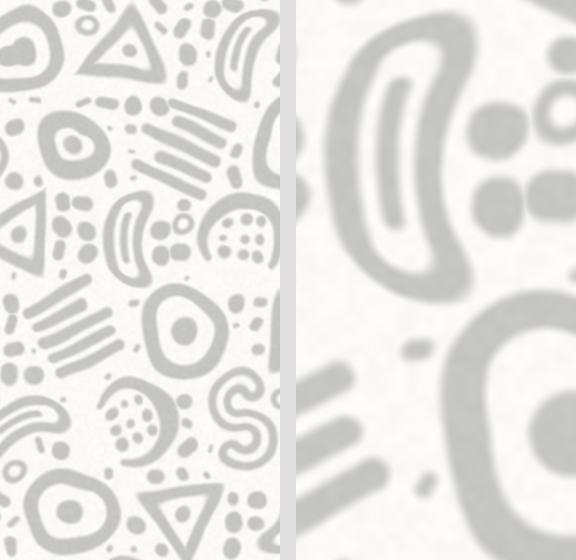
Left: the whole. Right: its middle third, enlarged.
Write a WebGL 1 fragment shader that draws this pattern.

```glsl
precision highp float;
// Hand-drawn grey doodles: wobbly rings, arcs, strokes and dots on off-white paper.
uniform vec2 u_resolution;

const vec3 PAPER = vec3(0.985, 0.98, 0.97);
const vec3 INK = vec3(0.775, 0.775, 0.765);
const vec2 MOTIF_CELL = vec2(0.40, 0.33);  // spacing, in canvas widths
const float MARK_CELL = 0.088;
const float MARK_SIZE = 0.039;
const float GAP = 0.018;                   // clear paper round a motif
const float SOFTNESS = 0.009;
const float WOBBLE = 0.022;
const float GRAIN = 0.022;
const float TAU = 6.28318;

float hash(vec2 p) {
  vec3 q = fract(p.xyx * 0.1031);
  q += dot(q, q.yzx + 33.33);
  return fract((q.x + q.y) * q.z);
}

float noise(vec2 p) {
  vec2 i = floor(p), f = fract(p);
  f = f * f * (3.0 - 2.0 * f);
  return mix(mix(hash(i), hash(i + vec2(1, 0)), f.x),
             mix(hash(i + vec2(0, 1)), hash(i + vec2(1, 1)), f.x), f.y);
}

mat2 turn(float a) {
  return mat2(cos(a), sin(a), -sin(a), cos(a));
}

// Distance to a horizontal segment centred on the origin
float segment(vec2 q, float halfLength) {
  return length(vec2(max(abs(q.x) - halfLength, 0.0), q.y));
}

// Distance to an arc centred on the upward direction
float arc(vec2 q, float radius, float halfAngle) {
  q.x = abs(q.x);
  vec2 e = vec2(sin(halfAngle), cos(halfAngle));
  return e.y * q.x > e.x * q.y ? length(q - radius * e) : abs(length(q) - radius);
}

float blob(vec2 q, float radius, float seed) {
  float a = atan(q.y, q.x + 1e-5);
  float lumps = 0.10 * sin(2.0 * a + TAU * seed) + 0.07 * sin(3.0 * a + 17.0 * seed);
  return length(q) - radius * (1.0 + lumps);
}

// Loose spots inside an open arc
float spots(vec2 q) {
  vec2 id = clamp(floor(q / 0.062 + 0.5), -1.0, 1.0);
  vec2 jitter = 0.014 * (vec2(hash(id + 5.0), hash(id + 9.0)) - 0.5);
  return length(q - id * 0.062 - jitter) - 0.010 - 0.013 * hash(id + 3.0);
}

// One large motif: x is the ink distance, y the distance to its filled outline
vec2 motif(vec2 q, float kind, float seed) {
  if (kind < 0.5) {                        // wobbly ring with a pupil or solid core
    float d = blob(q, 0.135, seed);
    float core = seed < 0.5 ? length(q) - 0.046 : d + 0.078;
    return vec2(min(abs(d) - 0.026, core), d - 0.026);
  }
  if (kind < 1.5) {                        // thick small ring
    float d = blob(q, 0.095, seed * 0.2);
    return vec2(min(abs(d) - 0.031, length(q * vec2(0.8, 1.0)) - 0.031), d - 0.031);
  }
  if (kind < 2.5) {                        // tapered open arc round loose spots
    float away = abs(atan(q.x, q.y + 1e-5)) / 2.3;
    float d = arc(q, 0.138, 2.2) - mix(0.034, 0.010, min(away, 1.0));
    return vec2(min(d, spots(q)), length(q) - 0.155);
  }
  if (kind < 3.5) {                        // rounded triangle with a dot
    float side = abs(q.x) * 0.866 + q.y * 0.5;
    float d = 0.5 * (side - q.y + sqrt((side + q.y) * (side + q.y) + 0.0008)) - 0.08;
    return vec2(min(abs(d) - 0.020, length(q) - 0.027), d - 0.020);
  }
  if (kind < 4.5) {                        // bundle of uneven strokes
    float row = clamp(floor(q.y / 0.064 + 0.5), -2.0, 2.0);
    float uneven = hash(vec2(row, seed * 91.0));
    q -= vec2(0.05 * (uneven - 0.5), row * 0.064);
    float d = segment(q, 0.085 + 0.06 * uneven) - 0.020 + 0.04 * q.x * (uneven - 0.5);
    return vec2(d, d);
  }
  if (kind < 5.5) {                        // outlined S curve
    vec2 c = vec2(0.0, 0.070);
    mat2 lean = turn(-TAU / 6.0);
    float d = min(arc(lean * (q - c), 0.070, TAU / 3.0),
                  arc(lean * (-q - c), 0.070, TAU / 3.0));
    return vec2(abs(d - 0.028) - 0.0145, d - 0.0425);
  }
  q.y += 2.5 * q.x * q.x - 0.015;          // bent loop with an inner stroke
  float d = segment(q, 0.10);
  return vec2(min(abs(d - 0.052) - 0.018, segment(q, 0.07) - 0.013), d - 0.070);
}

// Staggered field of motifs
vec2 motifs(vec2 p) {
  vec2 nearest = vec2(1.0);
  float row = floor(p.y / MOTIF_CELL.y);
  for (int j = -1; j <= 1; j++) {
    float y = row + float(j);
    float shift = 0.5 * mod(y, 2.0) + 0.15;
    float column = floor(p.x / MOTIF_CELL.x - shift);
    for (int i = -1; i <= 1; i++) {
      vec2 id = vec2(column + float(i), y);
      float seed = hash(id + 41.0);
      vec2 jitter = 0.02 * (vec2(seed, hash(id + 7.0)) - 0.5);
      vec2 centre = (id + vec2(shift + 0.5, 0.5)) * MOTIF_CELL + jitter;
      float kind = mod(3.0 * id.x + 2.0 * id.y, 7.0);
      nearest = min(nearest, motif(turn(TAU * hash(id + 23.0)) * (p - centre), kind, seed));
    }
  }
  return nearest;
}

// Dots, dashes and ringlets sized to the room left between motifs
float marks(vec2 p) {
  float nearest = 1.0;
  for (int j = -1; j <= 1; j++)
  for (int i = -1; i <= 1; i++) {
    vec2 id = floor(p / MARK_CELL) + vec2(float(i), float(j));
    vec2 rnd = vec2(hash(id + 61.0), hash(id + 83.0));
    vec2 centre = (id + 0.5 + 0.25 * (rnd - 0.5)) * MARK_CELL;
    vec2 q = turn(TAU * rnd.x) * (p - centre);
    if (length(q) > 0.07) continue;
    float size = min(motifs(centre).y - GAP, MARK_SIZE);
    if (size < 0.008) continue;
    float halfLength = size * 0.6 * rnd.y;
    float d = segment(q, halfLength) - min(size - halfLength, 0.032);
    if (rnd.y > 0.85 && size > 0.036) d = abs(length(q) - 0.029) - 0.010;
    nearest = min(nearest, d);
  }
  return nearest;
}

void main() {
  vec2 p = gl_FragCoord.xy / u_resolution.x;
  vec2 hand = p + WOBBLE * (vec2(noise(p * 9.0), noise(p * 9.0 + 50.0)) - 0.5);
  float d = min(motifs(hand).x, marks(hand));
  float ink = 1.0 - smoothstep(-SOFTNESS, SOFTNESS, d);
  vec3 colour = mix(PAPER, INK, ink) + GRAIN * (noise(p * 85.0) - 0.5);
  gl_FragColor = vec4(colour, 1.0);
}
```
